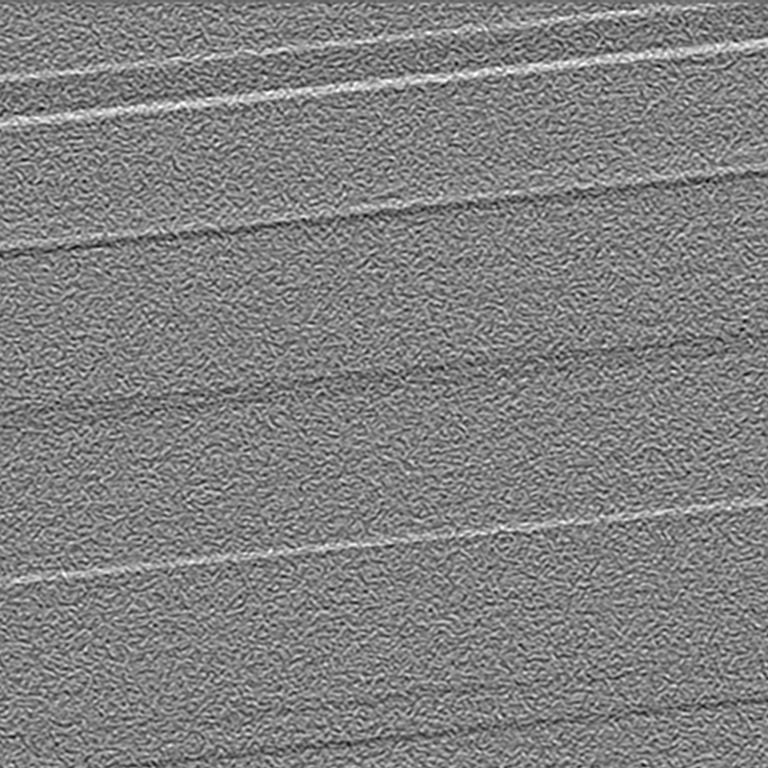
Give the GLSL for this texture, as a Shadertoy shader.

```glsl
// Grey seismic section: fine chevron grain with gently dipping bright and dark reflectors.
// The grain is sparse Gabor noise: short wave packets at random spots and phases, tilted
// to either side of level. Reflectors are crisp ridges and troughs along the dip.

const float BASE_GREY     = 0.505;
const float GRAIN_GAIN    = 0.115;
const float GRAIN_CELLS   = 205.0;               // wave packets per canvas height
const float PACKET_RADIUS = 0.0036;
const float PACKET_PERIOD = 0.0098;
const float MAX_TILT      = 1.02;                // radians to either side of level
const float DIP           = 0.1055;              // rise of the layers per unit of width
const float WOBBLE        = 0.0008;
const float WOBBLE_FREQ   = 80.0;
const float BEDDING_GAIN  = 0.026;
const vec2  BEDDING_FREQ  = vec2(10.0, 150.0);
const float TOP_EDGE      = 0.004;
const float TOP_GREY      = 0.43;
const float TAU           = 6.28319;

// Each reflector: depth at the left edge, brightness, half thickness
const int REFLECTOR_COUNT = 14;
const vec3 REFLECTORS[REFLECTOR_COUNT] = vec3[](
    vec3(0.103,  0.18, 0.0032), vec3(0.122, -0.05, 0.0100),
    vec3(0.149, -0.08, 0.0045), vec3(0.161,  0.26, 0.0045),
    vec3(0.173, -0.06, 0.0042), vec3(0.300,  0.03, 0.0060),
    vec3(0.321,  0.13, 0.0036), vec3(0.332, -0.14, 0.0038),
    vec3(0.540, -0.10, 0.0032), vec3(0.557, -0.07, 0.0032),
    vec3(0.758,  0.19, 0.0033), vec3(0.767, -0.06, 0.0032),
    vec3(0.964, -0.05, 0.0032), vec3(1.016, -0.12, 0.0032)
);

// Integer hash of a cell, three values in 0..1
vec3 hashCell(vec2 cell, int seed) {
    uvec3 v = uvec3(ivec3(ivec2(cell), seed)) * 1664525u + 1013904223u;
    v.x += v.y * v.z; v.y += v.z * v.x; v.z += v.x * v.y;
    v ^= v >> 16u;
    v.x += v.y * v.z; v.y += v.z * v.x; v.z += v.x * v.y;
    return vec3(v >> 8u) / 16777216.0;
}

// Smooth value noise in -1..1
float valueNoise(vec2 p, int seed) {
    vec2 cell = floor(p);
    vec2 f = fract(p);
    f = f * f * (3.0 - 2.0 * f);
    float low  = mix(hashCell(cell, seed).x, hashCell(cell + vec2(1, 0), seed).x, f.x);
    float high = mix(hashCell(cell + vec2(0, 1), seed).x, hashCell(cell + vec2(1, 1), seed).x, f.x);
    return 2.0 * mix(low, high, f.y) - 1.0;
}

// Sum of tilted wave packets from the nearby cells, about unit deviation
float packetGrain(vec2 p) {
    vec2 home = floor(p * GRAIN_CELLS);
    float sum = 0.0;
    for (int j = -2; j <= 2; j++) {
        for (int i = -2; i <= 2; i++) {
            vec2 cell = home + vec2(i, j);
            vec3 spot = hashCell(cell, 1);
            vec2 offset = p - (cell + spot.xy) / GRAIN_CELLS;
            float tilt = MAX_TILT * (2.0 * spot.z - 1.0);
            float phase = fract(spot.z * 97.0);
            float across = dot(offset, vec2(sin(tilt), cos(tilt)));
            float falloff = exp(-0.5 * dot(offset, offset) / (PACKET_RADIUS * PACKET_RADIUS));
            sum += falloff * cos(TAU * (across / PACKET_PERIOD + phase));
        }
    }
    return sum;
}

// Thin layers along the dip; the difference of neighbours removes broad shading
float thinBedding(vec2 layer) {
    vec2 q = layer * BEDDING_FREQ;
    return valueNoise(q, 2) - valueNoise(q + vec2(0, 1), 2);
}

// Flat-topped ridges and troughs at the listed depths
float reflectors(float depth) {
    float sum = 0.0;
    for (int i = 0; i < REFLECTOR_COUNT; i++) {
        float t = (depth - REFLECTORS[i].x) / REFLECTORS[i].z;
        sum += REFLECTORS[i].y * exp(-0.3 * t * t * t * t);
    }
    return sum;
}

void mainImage(out vec4 fragColor, in vec2 fragCoord) {
    vec2 p = fragCoord / iResolution.y;
    float fromTop = 1.0 - p.y;
    float depth = fromTop + DIP * p.x;
    vec2 layer = vec2(p.x, depth);

    // Grain, faint bedding along the dip, and the main reflectors
    float grain = GRAIN_GAIN * packetGrain(p);
    float bedding = BEDDING_GAIN * thinBedding(layer);
    float wobble = WOBBLE * valueNoise(layer * WOBBLE_FREQ, 3);
    float grey = BASE_GREY + grain + bedding + reflectors(depth + wobble);

    // Quiet strip along the top edge
    float section = smoothstep(0.4 * TOP_EDGE, 1.6 * TOP_EDGE, fromTop);
    grey = mix(TOP_GREY + 0.25 * grain, grey, section);

    fragColor = vec4(vec3(clamp(grey, 0.0, 1.0)), 1.0);
}
```
